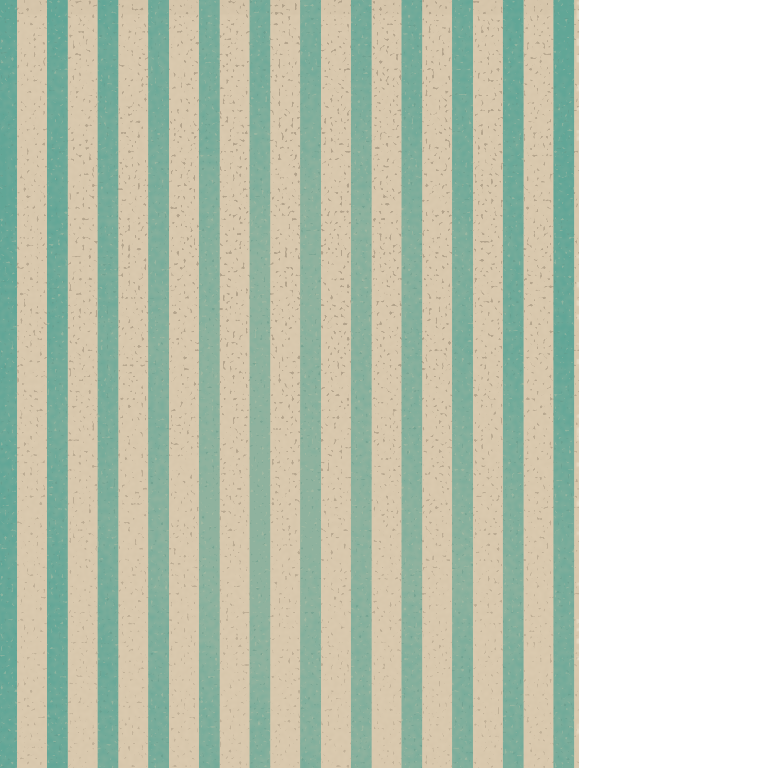
Give the GLSL for this pattern, as a WebGL 2 fragment shader.

```glsl
#version 300 es
precision highp float;
uniform vec2 u_resolution;
out vec4 fragColor;

vec2 gradientAt(vec2 cell) {
    vec3 p = fract(cell.xyx * vec3(0.1031, 0.1030, 0.0973));
    p += dot(p, p.yzx + 33.33);
    float angle = 6.2832 * fract((p.x + p.y) * p.z);
    return vec2(cos(angle), sin(angle));
}

float gradientNoise(vec2 p) {
    vec2 i = floor(p), f = p - i;
    vec2 w = f * f * f * (f * (f * 6.0 - 15.0) + 10.0);
    vec2 e = vec2(1.0, 0.0);
    float low = mix(dot(gradientAt(i), f), dot(gradientAt(i + e), f - e), w.x);
    float high = mix(dot(gradientAt(i + e.yx), f - e.yx),
                     dot(gradientAt(i + 1.0), f - 1.0), w.x);
    return mix(low, high, w.y);
}

// Share of the pixel lying on a printed stripe
float stripeMask(float x, float pixel) {
    const float period = 0.06595;
    float offset = abs(fract((x - 0.0087) / period + 0.5) - 0.5) * period;
    return 1.0 - smoothstep(-0.5, 0.5, (offset - 0.0135) / pixel);
}

// Beige stock with sparse dark flecks, denser towards the top middle
vec3 paperColor(vec2 uv) {
    float grain = gradientNoise(uv * 150.0 + 40.0);
    vec3 paper = vec3(0.85, 0.785, 0.68) + 0.012 * grain;
    float density = 1.0 - smoothstep(0.1, 0.75, length(uv - vec2(0.42, 0.72)));
    float fleck = gradientNoise(uv * vec2(235.0, 205.0) + 7.0);
    float amount = smoothstep(0.30, 0.52, fleck + 0.06 * density);
    paper = mix(paper, vec3(0.66, 0.60, 0.51), amount * (0.5 + 0.3 * density));
    return paper - 0.012 * smoothstep(0.979, 0.983, uv.y);
}

// Teal ink, faded in the middle and at the lower right, mottled throughout
vec3 inkColor(vec2 uv) {
    float fade = 1.0 - smoothstep(0.05, 0.62, length((uv - vec2(0.38, 0.42)) * vec2(1.3, 0.6)));
    fade += 0.4 * smoothstep(0.4, 0.7, uv.x) * (1.0 - smoothstep(0.25, 0.55, uv.y));
    fade += 0.22 * gradientNoise(uv * 5.0 + 3.0) + 0.12 * gradientNoise(uv * 19.0);
    fade += 0.28 * gradientNoise(uv * 130.0 + 11.0);
    vec3 ink = mix(vec3(0.38, 0.65, 0.59), vec3(0.56, 0.70, 0.62), clamp(fade, 0.0, 1.0));

    // Pale chips and small dark spots
    float chip = smoothstep(0.30, 0.55, gradientNoise(uv * 215.0 + 23.0));
    float spot = smoothstep(0.32, 0.55, gradientNoise(uv * 225.0 + 61.0));
    ink = mix(ink, vec3(0.70, 0.75, 0.65), 0.5 * chip);
    return mix(ink, vec3(0.38, 0.58, 0.52), 0.45 * spot);
}

void main() {
    vec2 uv = gl_FragCoord.xy / u_resolution;
    float pixel = 1.0 / u_resolution.x;
    vec3 color = mix(paperColor(uv), inkColor(uv), stripeMask(uv.x, pixel));

    // Rubbed right rim of the sheet
    float rim = smoothstep(0.749, 0.753, uv.x);
    float scuff = smoothstep(0.1, 0.4, gradientNoise(vec2(uv.x * 30.0, uv.y * 110.0)));
    color = mix(color, vec3(0.93, 0.89, 0.81), 0.6 * rim * scuff);

    // Blank white margin beside the sheet
    float sheet = 1.0 - smoothstep(-0.5, 0.5, (uv.x - 0.754) / pixel);
    fragColor = vec4(mix(vec3(1.0), color, sheet), 1.0);
}
```
